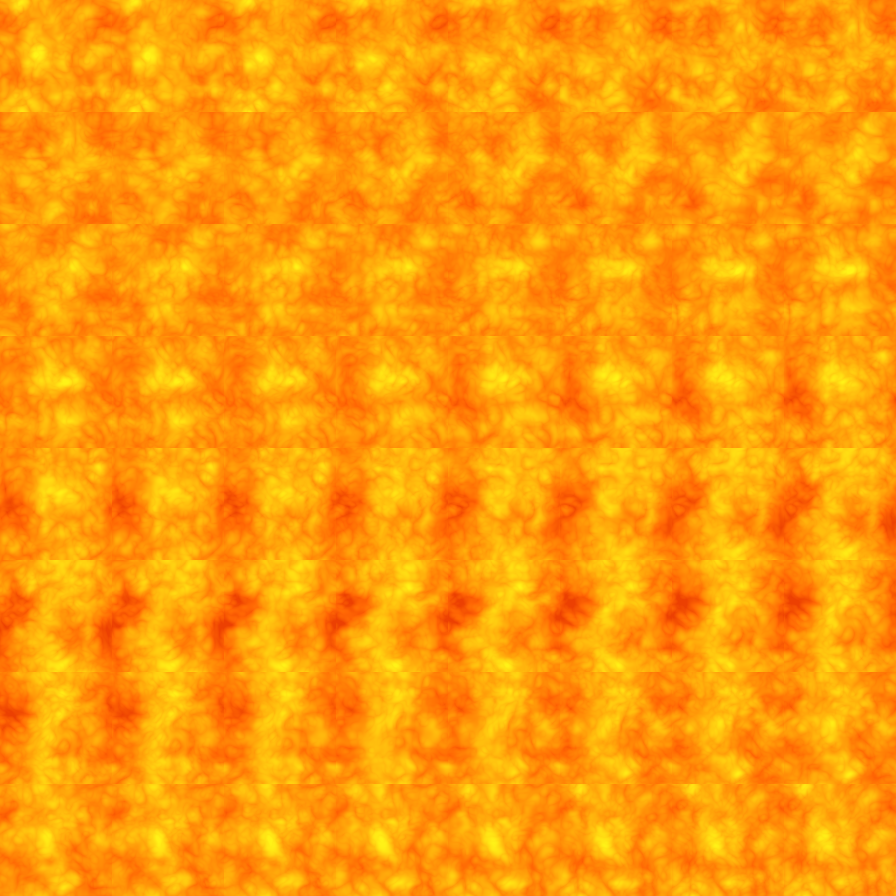
A three.js fragment shader for this pattern:

```glsl
#define CELLS 8.0
#define MEAN_HEAT 0.49
#define COLUMN_DEPTH 0.11
#define BAND_DEPTH 0.06
#define CLOUD_GAIN 0.36
#define WARP 0.06
#define TAU 6.2831853

varying vec2 vUv;

// Random gradient with components from -1 to 1
vec3 gradient(vec3 p) {
  vec3 q = fract(p * vec3(0.1031, 0.1130, 0.0973) + 0.137);
  q += dot(q, q.yxz + 33.33);
  return fract((q.xxy + q.yzz) * q.zyx) * 2.0 - 1.0;
}

// Gradient noise that wraps on every axis
float noise(vec3 p, vec3 period, float seed) {
  vec3 cell = floor(p);
  vec3 f = p - cell;
  vec3 blend = f * f * f * (f * (f * 6.0 - 15.0) + 10.0);
  float sum = 0.0;
  for (int i = 0; i < 8; i++) {
    float n = float(i);
    vec3 corner = vec3(mod(n, 2.0), mod(floor(n / 2.0), 2.0), floor(n / 4.0));
    vec3 weight = mix(1.0 - blend, blend, corner);
    vec3 g = gradient(mod(cell + corner, period) + seed);
    sum += weight.x * weight.y * weight.z * dot(g, f - corner);
  }
  return sum;
}

// Noise over one tile and one full loop of frames
float tileNoise(vec2 p, float time, float scale, float steps, float seed) {
  return noise(vec3(p * scale, time * steps + 0.37), vec3(scale, scale, steps), seed);
}

// Rounded lobes divided by thin dark creases
float billow(vec2 p, float time) {
  float sum = 0.0;
  sum += 0.36 * abs(tileNoise(p, time, 4.0, 5.0, 11.0));
  sum += 0.32 * abs(tileNoise(p + 0.031, time, 8.0, 9.0, 29.0));
  sum += 0.13 * abs(tileNoise(p + 0.017, time, 16.0, 14.0, 47.0));
  return sum;
}

float heat(vec2 p, float time) {
  // Broad dark column and band, both changing through the loop
  float cycle = cos(TAU * (time - 0.1));
  float columnX = 0.02 - 0.06 * cos(TAU * time);
  float column = (0.7 - 0.35 * cycle) * cos(TAU * (p.x - columnX));
  float band = cycle * cos(TAU * p.y);

  // Bend the tile before adding the finer clouds
  vec2 bend = vec2(tileNoise(p, time, 3.0, 4.0, 61.0),
                   tileNoise(p, time, 3.0, 4.0, 83.0));
  vec2 q = p + WARP * bend;
  float cloud = tileNoise(q + 0.13, time, 3.0, 4.0, 5.0);
  return MEAN_HEAT - COLUMN_DEPTH * column - BAND_DEPTH * band
       + CLOUD_GAIN * cloud + billow(q, time);
}

vec3 fireColor(float h) {
  float green = clamp(h, 0.25, 0.95);
  return vec3(min(1.0, 0.8 + 0.5 * green), green, 0.1 * green * green);
}

void main() {
  // Frames run left to right, then down from the top row
  vec2 grid = vec2(vUv.x, 1.0 - vUv.y) * CELLS;
  vec2 cell = min(floor(grid), CELLS - 1.0);
  float time = (cell.x + cell.y * CELLS) / (CELLS * CELLS);
  gl_FragColor = vec4(fireColor(heat(grid - cell, time)), 1.0);
}
```
